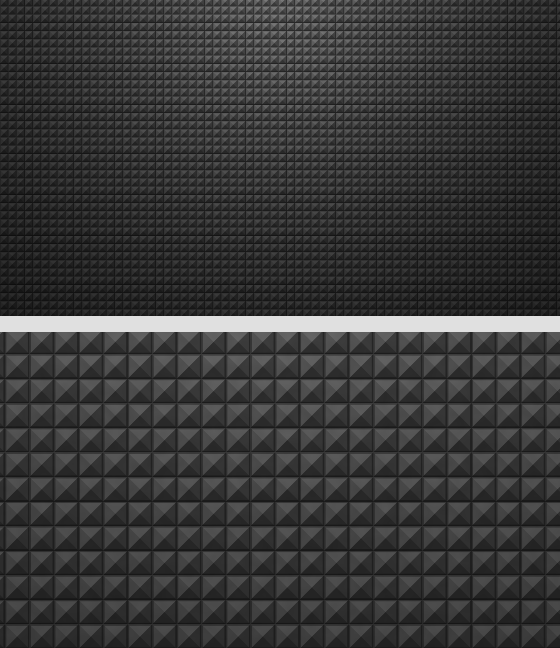
Top: the whole. Bottom: its middle third, enlarged.
This pattern is drawn by a WebGL 1 fragment shader. Its source:

```glsl
precision highp float;
// Dark sheet of small square pyramid studs, lit softly from the top centre.

uniform vec2 u_resolution;

const float ROWS = 38.6;         // studs per canvas height
const float ROW_OFFSET = 0.77;   // part of a stud cut off by the top edge
const float GROOVE_WIDTH = 0.06; // half width, in studs

vec2 hashGradient(vec2 cell) {
  float angle = 6.2832 * fract(sin(dot(cell, vec2(127.1, 311.7))) * 43758.5);
  return vec2(cos(angle), sin(angle));
}

float gradientNoise(vec2 p) {
  vec2 cell = floor(p);
  vec2 f = p - cell;
  vec2 w = f * f * f * (f * (f * 6.0 - 15.0) + 10.0);
  float a = dot(hashGradient(cell), f);
  float b = dot(hashGradient(cell + vec2(1.0, 0.0)), f - vec2(1.0, 0.0));
  float c = dot(hashGradient(cell + vec2(0.0, 1.0)), f - vec2(0.0, 1.0));
  float d = dot(hashGradient(cell + vec2(1.0, 1.0)), f - vec2(1.0, 1.0));
  return mix(mix(a, b, w.x), mix(c, d, w.x), w.y);
}

// Four flat faces meeting at the apex; p spans -0.5 to 0.5.
float pyramidShade(vec2 p, float blur) {
  float upperRight = smoothstep(-blur, blur, p.x + p.y);
  float upperLeft = smoothstep(-blur, blur, p.y - p.x);
  float lowerFaces = mix(0.62, 0.80, upperRight); // bottom, right
  float upperFaces = mix(1.12, 1.32, upperRight); // left, top
  return mix(lowerFaces, upperFaces, upperLeft);
}

float grooveMask(vec2 p, float width, float blur) {
  float edgeDistance = 0.5 - max(abs(p.x), abs(p.y));
  return 1.0 - smoothstep(width - blur, width + blur, edgeDistance);
}

// Broad pool of light around the given centre.
float lightPool(vec2 position, vec2 centre) {
  float distanceToLight = length(position - centre);
  return 0.07 + 0.29 * exp(-1.17 * pow(distanceToLight, 1.3));
}

void main() {
  vec2 position = gl_FragCoord.xy / u_resolution.y;
  float aspect = u_resolution.x / u_resolution.y;

  // Square grid, anchored at the top left
  vec2 grid = vec2(position.x, position.y - 1.0) * ROWS + vec2(0.0, ROW_OFFSET);
  vec2 stud = fract(grid) - 0.5;
  float pixel = ROWS / u_resolution.y;

  // Relief and grooves
  float shade = pyramidShade(stud, pixel * 0.7);
  shade *= 1.0 - 0.35 * grooveMask(stud, GROOVE_WIDTH, pixel * 0.6);

  // Lighting and faint surface grain
  float light = lightPool(position, vec2(0.5 * aspect, 1.0));
  float grain = 1.0 + 0.06 * gradientNoise(grid * 2.3);
  gl_FragColor = vec4(vec3(shade * light * grain), 1.0);
}
```
